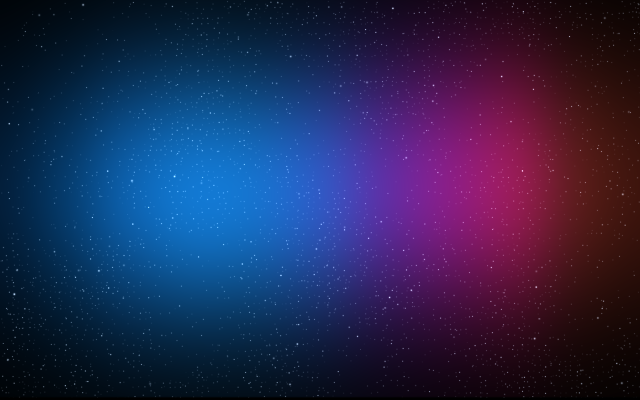
A Shadertoy shader for this background:

```glsl
const int LAST_STOP = 10;

// Evenly spaced hues from the left edge to the right edge
const vec3 HUES[11] = vec3[11](
    vec3(0.01, 0.12, 0.23), vec3(0.02, 0.23, 0.42), vec3(0.05, 0.38, 0.68),
    vec3(0.07, 0.47, 0.82), vec3(0.09, 0.45, 0.81), vec3(0.19, 0.35, 0.77),
    vec3(0.37, 0.19, 0.65), vec3(0.54, 0.12, 0.53), vec3(0.60, 0.11, 0.35),
    vec3(0.37, 0.11, 0.12), vec3(0.24, 0.08, 0.05));

vec3 hueStop(int index) {
    return HUES[clamp(index, 0, LAST_STOP)];
}

// Catmull-Rom blend through the hue stops
vec3 hueRamp(float x) {
    float position = clamp(x, 0.0, 1.0) * float(LAST_STOP);
    int i = min(int(position), LAST_STOP - 1);
    float t = position - float(i);
    vec3 a = hueStop(i - 1), b = hueStop(i), c = hueStop(i + 1), d = hueStop(i + 2);
    vec3 curve = b + 0.5 * t * (c - a
        + t * (2.0 * a - 5.0 * b + 4.0 * c - d
        + t * (3.0 * (b - c) + d - a)));
    return max(curve, 0.0);
}

vec3 hash3(vec2 p) {
    vec3 q = fract(p.xyx * vec3(0.1031, 0.1030, 0.0973));
    q += dot(q, q.yxz + 33.33);
    return fract((q.xxy + q.yzz) * q.zyx);
}

float valueNoise(vec2 p) {
    vec2 cell = floor(p), f = fract(p);
    f = f * f * (3.0 - 2.0 * f);
    float low = mix(hash3(cell).x, hash3(cell + vec2(1, 0)).x, f.x);
    float high = mix(hash3(cell + vec2(0, 1)).x, hash3(cell + vec2(1, 1)).x, f.x);
    return mix(low, high, f.y);
}

// Horizontal glow band, fading to black above and below
vec3 nebula(vec2 uv) {
    float center = mix(0.515, 0.54, smoothstep(0.4, 0.8, uv.x));
    float offset = (uv.y - center) / 0.35;
    return hueRamp(uv.x) * exp(-offset * offset);
}

// One jittered star per occupied cell; small stars keep their total light
float starLayer(vec2 p, float rows, float density, float radius, float pixel, float seed) {
    vec2 grid = p * rows;
    vec2 cell = floor(grid);
    vec3 place = hash3(cell + seed);
    vec3 trait = hash3(cell + seed + 57.0);
    float dist = length(fract(grid) - mix(vec2(0.2), vec2(0.8), place.xy)) / rows;
    float size = radius * mix(0.5, 1.0, trait.x);
    float width = max(size, 0.6 * pixel);
    float light = mix(0.25, 1.0, trait.y * trait.y) * pow(size / width, 2.0);
    return step(place.z, density) * light * exp(-dist * dist / (width * width));
}

void mainImage(out vec4 fragColor, in vec2 fragCoord) {
    vec2 uv = fragCoord / iResolution.xy;
    vec2 p = fragCoord / iResolution.y;
    float pixel = 1.0 / iResolution.y;

    vec3 color = nebula(uv);

    // Clustered dust, then scattered brighter stars
    float cluster = smoothstep(0.25, 0.8, 0.65 * valueNoise(p * 4.0 + 7.0)
        + 0.35 * valueNoise(p * 11.0 + 19.0));
    float stars = 0.6 * starLayer(p, 76.0, 0.12 + 0.5 * cluster, 0.0016, pixel, 11.0);
    stars += 0.7 * starLayer(p, 41.0, 0.08 + 0.3 * cluster, 0.0019, pixel, 83.0);
    stars += starLayer(p, 17.0, 0.2 + 0.15 * cluster, 0.0026, pixel, 151.0);
    color += vec3(0.82, 0.90, 1.0) * stars * (1.0 - 0.5 * color);

    // Thin dark rim along the bottom
    color *= smoothstep(0.004, 0.010, uv.y);
    fragColor = vec4(clamp(color, 0.0, 1.0), 1.0);
}
```
